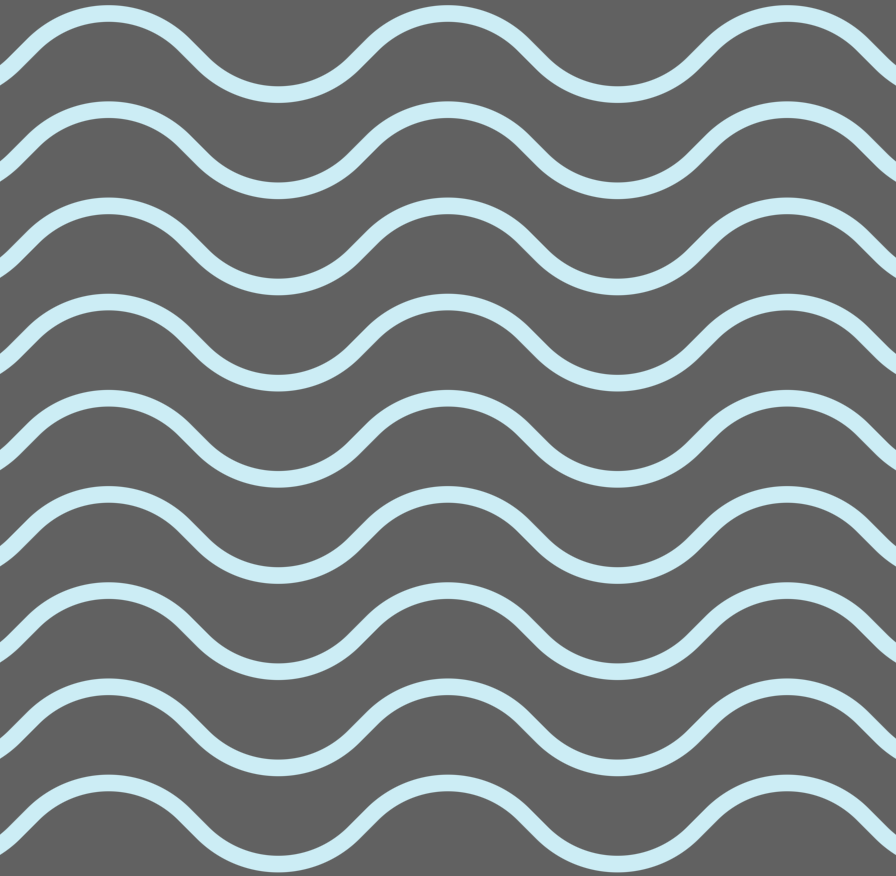
A Shadertoy shader for this pattern:

```glsl
// Nine pale wavy stripes stacked on a flat grey ground.
// Each wave joins circular arcs with short 45 degree straights; folding the plane
// onto one quarter wave gives an exact distance to the nearest stripe.

const float SQRT2 = 1.41421356;

// Distance to the centre line of the nearest wave, in canvas heights.
float waveDistance(vec2 pos)
{
    const float period = 0.3873, pitch = 0.1098, radius = 0.122;
    float quarter = 0.25 * period;

    // Fold sideways about crests, then turn troughs over into crests.
    float x = abs(mod(pos.x - 0.124 + 2.0 * quarter, period) - 2.0 * quarter);
    float side = x < quarter ? 1.0 : -1.0;
    x = min(x, 2.0 * quarter - x);

    // Height of the quarter wave above its arc centre.
    float arcDrop = SQRT2 * radius - quarter;
    float height = x < radius / SQRT2 ? sqrt(radius * radius - x * x)
                                      : SQRT2 * radius - x;

    // Choose the nearest of the nine rows.
    float y = pos.y - 0.0599;
    float row = clamp(round((y - side * (height - arcDrop)) / pitch), 0.0, 8.0);
    vec2 p = vec2(x, side * (y - row * pitch) + arcDrop);

    // Arc near the crest, straight tangent beyond it.
    return p.x < p.y ? abs(length(p) - radius)
                     : abs(p.x + p.y - SQRT2 * radius) / SQRT2;
}

void mainImage(out vec4 fragColor, in vec2 fragCoord)
{
    float edge = 0.8 / iResolution.y;
    float d = waveDistance(fragCoord / iResolution.y) - 0.0095;
    float stripe = 1.0 - smoothstep(-edge, edge, d);

    vec3 ground = vec3(0.38);
    vec3 paleBlue = vec3(0.80, 0.93, 0.96);
    fragColor = vec4(mix(ground, paleBlue, stripe), 1.0);
}
```
